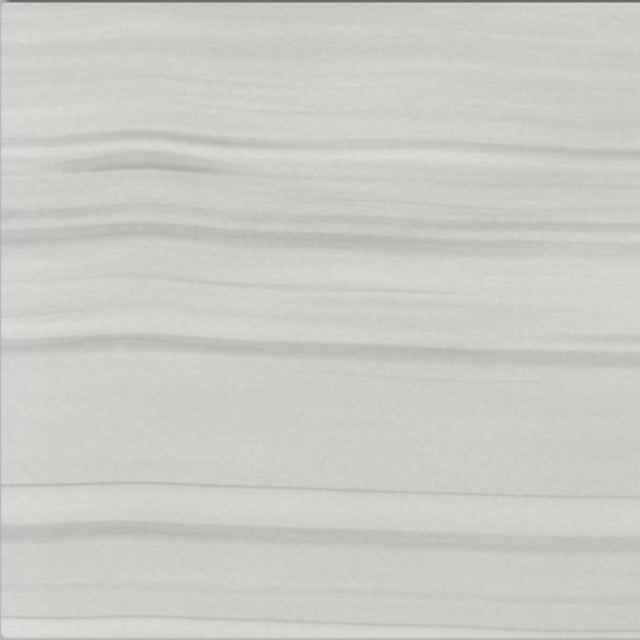
Write a three.js fragment shader that draws this texture.

```glsl
#define STONE vec3(0.806, 0.803, 0.780)
#define VEIN_TINT vec3(1.0, 0.99, 0.97)
#define EDGE_DARK vec3(0.42, 0.41, 0.42)
#define EDGE_LIGHT vec3(0.68, 0.69, 0.72)
#define STREAK_CONTRAST 0.062
#define BAND_CONTRAST 0.045
#define CLOUD_CONTRAST 0.035
#define GRAIN_CONTRAST 0.023
#define VEIN_STRENGTH 1.45
#define PALE_STRENGTH 0.030
#define HAIRLINES 20

varying vec2 vUv;

float hash(vec2 p) {
  vec3 q = fract(vec3(p.xyx) * 0.1031);
  q += dot(q, q.yzx + 33.33);
  return fract((q.x + q.y) * q.z);
}

float noise(vec2 p) {
  vec2 i = floor(p);
  vec2 f = fract(p);
  f = f * f * (3.0 - 2.0 * f);
  return mix(mix(hash(i), hash(i + vec2(1.0, 0.0)), f.x),
             mix(hash(i + vec2(0.0, 1.0)), hash(i + vec2(1.0, 1.0)), f.x), f.y);
}

// Layered noise, centred on zero
float fbm(vec2 p) {
  float sum = 0.0;
  float amplitude = 0.5;
  for (int i = 0; i < 4; i++) {
    sum += amplitude * (noise(p) - 0.5);
    p = p * 2.03 + 17.3;
    amplitude *= 0.5;
  }
  return sum;
}

// Bell curve around a height
float ridge(float y, float center, float width) {
  float d = (y - center) / width;
  return exp(-d * d);
}

// Shared bend of the layers: a low crest on the left, sinking to the right
float layerHeight(vec2 p) {
  float crest = mix(0.004, 0.012, smoothstep(0.2, 0.75, p.y)) * ridge(p.x, 0.22, 0.10);
  float sink = 0.020 * smoothstep(0.2, 1.0, p.x);
  float rise = 0.010 * ridge(p.x, 0.70, 0.12) * smoothstep(0.70, 0.78, p.y);
  return p.y - crest + sink - rise + 0.004 * (noise(vec2(p.x * 7.0, p.y * 7.0)) - 0.5);
}

// Band with a firm upper rim, an even body and a soft lower side
float vein(float y, float top, float thickness) {
  float depth = top - y;
  return smoothstep(-0.003, 0.005, depth) * (1.0 - smoothstep(0.55 * thickness, thickness, depth));
}

// Soft window along x
float span(float x, float start, float end) {
  return smoothstep(start - 0.1, start + 0.1, x) * (1.0 - smoothstep(end - 0.1, end + 0.1, x));
}

float mainVeins(vec2 p, float y) {
  float x = p.x;
  float patchy = 1.0 + 0.9 * fbm(vec2(x * 4.0, y * 120.0));
  float shade = 0.036 * vein(y, 0.787, 0.021) * (1.0 - 0.45 * span(x, 0.42, 0.62));
  float lensHalf = 0.016 * (1.0 - pow((x - 0.23) / 0.20, 2.0));
  shade += 0.040 * smoothstep(-0.003, 0.005, lensHalf - abs(y - 0.737)) * span(x, 0.08, 0.36);
  shade += 0.016 * vein(y, 0.733, 0.012);
  shade += 0.024 * vein(y, 0.672, 0.021);
  shade += 0.030 * vein(y, 0.643, 0.036);
  shade += 0.042 * vein(y, 0.472, 0.034);
  shade += 0.034 * vein(y, 0.499, 0.022) * smoothstep(0.75, 0.95, x);
  shade += 0.038 * vein(y, 0.183, 0.036) * (1.0 - 0.3 * x);
  shade += 0.014 * vein(y, 0.089, 0.018);
  return VEIN_STRENGTH * shade * patchy;
}

// Thin lines, two clear ones and a scatter of faint broken ones
float hairlines(vec2 p, float y) {
  float shade = 0.090 * ridge(y, 0.243, 0.0026) * (1.0 - 0.5 * p.x);
  shade += 0.070 * ridge(y, 0.034, 0.0028) * (1.0 - 0.4 * p.x);
  for (int i = 0; i < HAIRLINES; i++) {
    float id = float(i);
    float height = mix(0.42, 0.97, hash(vec2(id, 3.7)));
    float start = hash(vec2(id, 9.1)) * 0.8 - 0.2;
    float extent = mix(0.2, 0.6, hash(vec2(id, 5.3)));
    float wander = 0.008 * (noise(vec2(p.x * 6.0, id * 7.0)) - 0.5);
    shade += 0.017 * ridge(y, height + wander, 0.0026) * span(p.x, start, start + extent);
  }
  return shade;
}

// Pale layers lying beside the veins
float paleLayers(float y) {
  float glow = ridge(y, 0.760, 0.009) + 0.8 * ridge(y, 0.488, 0.014);
  glow += 0.7 * ridge(y, 0.565, 0.038) + 0.9 * ridge(y, 0.213, 0.022);
  return PALE_STRENGTH * (glow + ridge(y, 0.018, 0.013));
}

void main() {
  vec2 p = vUv;
  float y = layerHeight(p);

  // Fine streaks fade in the calm zone of the lower half
  float streakiness = mix(0.35, 1.0, smoothstep(0.40, 0.52, y));
  float tone = STREAK_CONTRAST * streakiness * fbm(vec2(p.x * 3.5, y * 80.0));
  tone += BAND_CONTRAST * streakiness * fbm(vec2(p.x * 1.8, y * 20.0) + 8.0);
  tone += CLOUD_CONTRAST * fbm(vec2(p.x * 3.0, y * 6.0) + 40.0);
  tone += GRAIN_CONTRAST * (noise(p * vec2(170.0, 240.0)) - 0.5);

  // Broad shading: calm zone and lower right darker, a dim layer near the top
  tone += paleLayers(y) - 0.012 * smoothstep(0.0, 0.3, p.x) * span(p.y, 0.3, 0.38);
  tone -= 0.012 * smoothstep(0.3, 1.0, p.x) * (1.0 - smoothstep(0.0, 0.5, p.y));
  tone -= 0.016 * ridge(y, 0.925, 0.020) * (1.0 - 0.5 * p.x);

  float shade = mainVeins(p, y) + hairlines(p, y);
  vec3 color = STONE + tone - shade * VEIN_TINT;
  color += vec3(0.006, 0.013, 0.028) * (1.0 - smoothstep(0.0, 0.12, p.x));

  // Tile rim with slightly rounded left corners
  vec2 corner = vec2(0.012 - p.x, abs(p.y - 0.5) - 0.487);
  float outside = length(max(corner, 0.0)) - 0.010;
  color = mix(color, EDGE_LIGHT, 0.85 * smoothstep(-0.002, 0.002, outside));
  color = mix(color, EDGE_DARK, smoothstep(0.9945, 0.998, p.y) * smoothstep(0.0, 0.02, p.x));

  gl_FragColor = vec4(color, 1.0);
}
```
